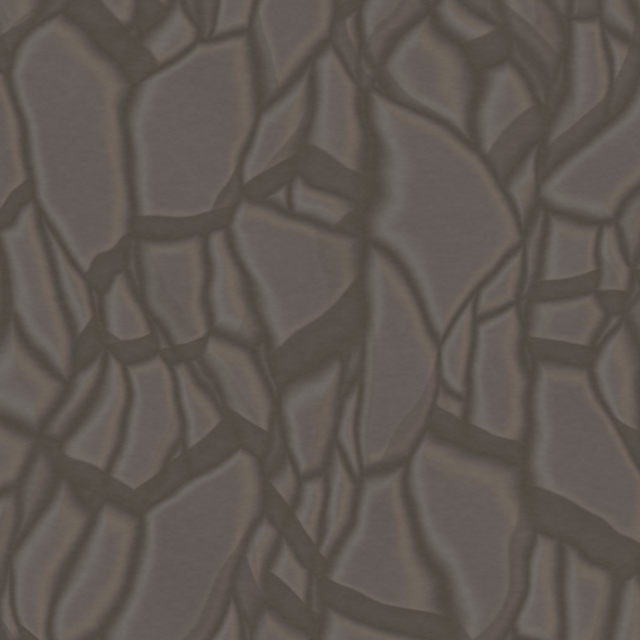
A Shadertoy shader for this texture:

```glsl
// Weathered rock made of tall, winding plates with soft grooves between them.
// Stretched cellular noise is bent by layered sines; some plates split again,
// and chosen edges are cut into flat, dark bevels with a pale lip.

struct Plate {
    float edge;   // distance to the nearest groove, scaled by its width
    float side;   // horizontal direction of that groove
    float bevel;  // darkness of the chipped face
    float lip;    // light along the upper border of the chip
    float tone;   // random value of the plate
};

float hash(vec2 p) {
    vec3 h = fract(p.xyx * vec3(0.1031, 0.1030, 0.0973));
    h += dot(h, h.yzx + 33.33);
    return fract((h.x + h.y) * h.z);
}

vec2 seedPoint(vec2 id) {
    return id + 0.08 + 0.84 * vec2(hash(id + 17.3), hash(id + 71.9));
}

float bell(float x) {
    return exp(-x * x);
}

Plate findPlate(vec2 p, vec2 scale) {
    vec2 q = p * scale;
    vec2 nearId = floor(q);
    vec2 nearSeed = vec2(0.0);
    float best = 1e3;
    for (int y = -1; y <= 1; y++)
    for (int x = -1; x <= 1; x++) {
        vec2 id = floor(q) + vec2(x, y);
        vec2 s = seedPoint(id) - q;
        if (dot(s, s) < best) {
            best = dot(s, s);
            nearId = id;
            nearSeed = s;
        }
    }

    // Distances to the borders, measured back in canvas units
    Plate plate = Plate(1e3, 0.0, 0.0, 0.0, hash(nearId + 5.7));
    for (int y = -2; y <= 2; y++)
    for (int x = -2; x <= 2; x++) {
        if (x == 0 && y == 0) continue;
        vec2 id = nearId + vec2(x, y);
        vec2 other = seedPoint(id) - q;
        vec2 slope = normalize(other - nearSeed);
        float stretch = length(slope * scale);
        float dist = dot(0.5 * (nearSeed + other), slope) / stretch;
        vec2 toward = slope * scale / stretch;

        float width = mix(0.65, 1.3, hash(nearId + id + 40.0));
        if (dist / width < plate.edge) {
            plate.edge = dist / width;
            plate.side = toward.x;
        }

        // Chips mostly face downward
        float down = smoothstep(0.1, 0.85, -toward.y);
        float chipped = step(0.42, hash(nearId * 3.0 + id + 90.0)) * down;
        float chipWidth = mix(0.022, 0.052, hash(nearId + id * 2.0 + 13.0));
        float face = 1.0 - smoothstep(chipWidth - 0.003, chipWidth + 0.003, dist);
        plate.bevel = max(plate.bevel, chipped * face * (0.75 + 0.25 * dist / chipWidth));
        plate.lip = max(plate.lip, chipped * bell((dist - chipWidth - 0.004) / 0.006));
    }
    return plate;
}

float grain(vec2 p) {
    vec2 i = floor(p), f = smoothstep(0.0, 1.0, fract(p));
    return mix(mix(hash(i), hash(i + vec2(1, 0)), f.x),
               mix(hash(i + vec2(0, 1)), hash(i + vec2(1, 1)), f.x), f.y) - 0.5;
}

vec2 bend(vec2 p) {
    p.x += 0.034 * sin(p.y * 8.0 + 2.5 * sin(p.x * 5.0)) + 0.010 * sin(p.y * 21.0 + p.x * 13.0);
    p.y += 0.030 * sin(p.x * 10.0 + 1.7 * sin(p.y * 6.0));
    p += 0.0022 * sin(p.yx * vec2(67.0, 59.0) + 3.0 * sin(p * 31.0));
    return p;
}

void mainImage(out vec4 fragColor, in vec2 fragCoord) {
    vec2 uv = fragCoord / iResolution.y;
    vec2 p = bend(uv) + vec2(3.2, 5.4);

    // Large plates, of which about half are split into narrow flutes
    Plate rock = findPlate(p, vec2(6.4, 3.5));
    if (rock.tone > 0.45) {
        Plate flute = findPlate(p + 7.0, vec2(11.5, 4.2));
        if (flute.edge < rock.edge) {
            rock.edge = flute.edge;
            rock.side = flute.side;
        }
        rock.bevel = max(rock.bevel, flute.bevel);
        rock.lip = max(rock.lip, flute.lip);
        rock.tone = flute.tone;
    }

    // Plate face, with slow drifts of tone
    float drift = sin(uv.x * 11.0 + 2.0 * sin(uv.y * 7.0)) * sin(uv.y * 9.0 + uv.x * 4.0);
    vec3 color = vec3(0.394, 0.364, 0.350) + 0.007 * drift + 0.020 * (rock.tone - 0.5);

    // Worn rim: cool on the left of a plate, brown on the right
    vec3 rimColor = mix(vec3(0.435, 0.420, 0.400), vec3(0.440, 0.400, 0.355),
                        smoothstep(-0.5, 0.5, rock.side));
    float rim = bell((rock.edge - 0.021) / 0.010);
    color = mix(color, rimColor, 0.75 * rim * (1.0 - rock.bevel));

    // Chipped faces and their lips
    color = mix(color, vec3(0.318, 0.292, 0.262), 0.85 * rock.bevel);
    color = mix(color, vec3(0.440, 0.408, 0.372), 0.55 * rock.lip * (1.0 - rock.bevel));

    // Grooves
    float groove = bell(rock.edge / 0.0105);
    color = mix(color, vec3(0.305, 0.282, 0.252), 0.92 * groove * (1.0 - 0.5 * rock.bevel));

    // Fine, slightly horizontal grain
    color += 0.014 * grain(uv * vec2(190.0, 330.0)) + 0.012 * grain(uv * vec2(70.0, 160.0) + 50.0);
    fragColor = vec4(color, 1.0);
}
```
